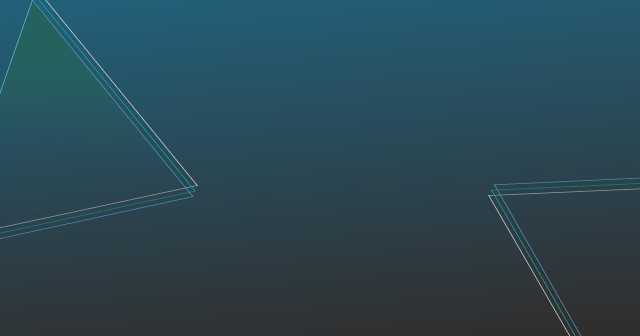
Reproduce this background procedurally as a Shadertoy shader.

```glsl
// A tilted blue-to-charcoal gradient behind two sets of fine triangle outlines.
// Each set repeats one corner in white, green and blue by sliding its points,
// and a soft green tint fills the upper-left wedge.

const vec2 CANVAS = vec2(1.905, 1.0);
const float HALF_WIDTH = 0.0011;

const vec3 SKY = vec3(0.137, 0.372, 0.470);
const vec3 CHARCOAL = vec3(0.190, 0.183, 0.182);
const vec3 WEDGE_GREEN = vec3(0.145, 0.385, 0.355);
const vec3 WHITE = vec3(0.84, 0.85, 0.85);
const vec3 GREEN = vec3(0.06, 0.68, 0.57);
const vec3 BLUE = vec3(0.31, 0.59, 0.77);
const vec3 CYAN = vec3(0.36, 0.77, 0.86);

float segmentDistance(vec2 p, vec2 a, vec2 b) {
    vec2 ap = p - a;
    vec2 ab = b - a;
    return length(ap - ab * clamp(dot(ap, ab) / dot(ab, ab), 0.0, 1.0));
}

// Antialiased coverage of a thin line
float stroke(vec2 p, vec2 a, vec2 b, float pixel) {
    return clamp(0.5 + (HALF_WIDTH - segmentDistance(p, a, b)) / pixel, 0.0, 1.0);
}

// Signed distance to a line, positive on the left of a towards b
float sideDistance(vec2 p, vec2 a, vec2 b) {
    vec2 dir = normalize(b - a);
    return dir.x * (p.y - a.y) - dir.y * (p.x - a.x);
}

// One corner: a bright steep edge and a fainter flat edge
vec3 drawCorner(vec3 col, vec2 p, vec2 corner, vec2 steepEnd, vec2 flatEnd,
                vec3 ink, float flatAlpha, float pixel) {
    col = mix(col, ink, flatAlpha * stroke(p, corner, flatEnd, pixel));
    return mix(col, ink, 0.95 * stroke(p, corner, steepEnd, pixel));
}

vec3 background(vec2 p) {
    float height = 0.5 + (p.y - 0.5 - 0.09 * (p.x - 0.5 * CANVAS.x)) / 1.08;
    return mix(CHARCOAL, SKY, clamp(height, 0.0, 1.0));
}

void mainImage(out vec4 fragColor, in vec2 fragCoord) {
    vec2 p = fragCoord / iResolution.xy * CANVAS;
    float pixel = 1.0 / iResolution.y;
    vec3 col = background(p);

    // Green wedge, fading downwards
    vec2 apex = vec2(0.0965, 1.0);
    vec2 wedgeLeft = vec2(0.0, 0.723);
    vec2 wedgeRight = vec2(0.574, 0.415);
    float inside = min(sideDistance(p, apex, wedgeLeft),
                       sideDistance(p, wedgeRight, apex));
    float tint = clamp(0.5 + inside / pixel, 0.0, 1.0) * smoothstep(0.5, 0.9, p.y);
    col = mix(col, WEDGE_GREEN, 0.9 * tint);
    col = mix(col, CYAN, 0.9 * stroke(p, apex, wedgeLeft, pixel));

    // Three shifted copies of both corners
    for (int i = 0; i < 3; i++) {
        float k = float(i) * 0.5;
        vec3 ink = i == 0 ? WHITE : (i == 1 ? GREEN : BLUE);
        float flatAlpha = i == 2 ? 0.8 : 0.55;

        col = drawCorner(col, p,
            mix(vec2(0.587, 0.448), wedgeRight, k),
            mix(vec2(0.136, 1.0), apex, k),
            mix(vec2(0.0, 0.322), vec2(0.0, 0.290), k), ink, flatAlpha, pixel);

        col = drawCorner(col, p,
            mix(vec2(1.455, 0.418), vec2(1.472, 0.450), k),
            mix(vec2(1.696, 0.0), vec2(1.729, 0.0), k),
            mix(vec2(1.905, 0.438), vec2(1.905, 0.470), k), ink, flatAlpha, pixel);
    }

    fragColor = vec4(col, 1.0);
}
```
